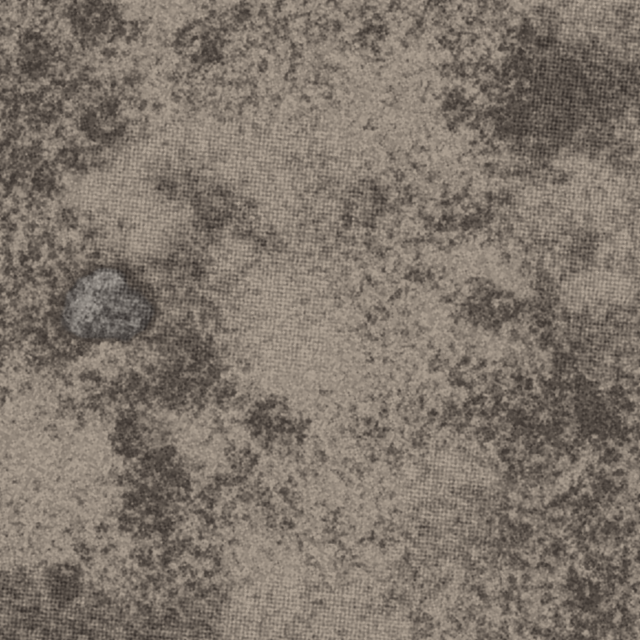
Reproduce this texture procedurally as a Shadertoy shader.

```glsl
// Weathered, printed stone surface: warm grey ground under clotted dark flecks.
// Cloud noise sets the ink density, fine noise breaks it into grain, and round
// stains, one rimmed pebble, pale rubs and a faint dot screen are laid over it.

const vec3 INK_COLOR = vec3(0.20, 0.175, 0.16);
const vec3 GROUND_COLOR = vec3(0.66, 0.61, 0.555);
const vec3 PEBBLE_TINT = vec3(0.96, 1.0, 1.05);
const float GROUND_TONE = 0.88;
const float INK_STRENGTH = 0.63;
const float CLOUD_SCALE = 5.0;
const float FLECK_SCALE = 85.0;
const float GRAIN_SCALE = 290.0;
const float GRAIN_STRENGTH = 0.36;
const float STAIN_CELLS = 8.0;
const float STAIN_SHARE = 0.50;
const float SCREEN_DOTS = 155.0;
const float SCREEN_TILT = 0.10;
const float SCREEN_STRENGTH = 0.15;
const vec2 PEBBLE_CENTER = vec2(0.165, 0.52);
const vec2 PEBBLE_SIZE = vec2(0.068, 0.056);
const float TAU = 6.2831853;

float hash(vec2 p) {
    vec3 q = fract(vec3(p.xyx) * 0.1031);
    q += dot(q, q.yzx + 33.33);
    return fract((q.x + q.y) * q.z);
}

float noise(vec2 p) {
    vec2 i = floor(p), f = fract(p);
    f = f * f * (3.0 - 2.0 * f);
    return mix(mix(hash(i), hash(i + vec2(1, 0)), f.x),
               mix(hash(i + vec2(0, 1)), hash(i + vec2(1, 1)), f.x), f.y);
}

mat2 rotation(float a) {
    return mat2(cos(a), sin(a), -sin(a), cos(a));
}

float fbm(vec2 p) {
    float sum = 0.0, amplitude = 0.516;
    for (int i = 0; i < 5; i++) {
        sum += amplitude * noise(p);
        p = rotation(0.6) * p * 2.03 + 17.3;
        amplitude *= 0.5;
    }
    return sum;
}

// Round blotches, some filled and some worn to a ring
float stains(vec2 p) {
    vec2 warped = p + 0.018 * (vec2(noise(p * 38.0), noise(p * 38.0 + 51.0)) - 0.5);
    vec2 cell = floor(p * STAIN_CELLS);
    float result = 0.0;
    for (int y = -1; y <= 1; y++)
    for (int x = -1; x <= 1; x++) {
        vec2 id = cell + vec2(x, y) + 40.0;
        vec2 jitter = 0.15 + 0.7 * vec2(hash(id), hash(id + 71.0));
        vec2 center = (id - 40.0 + jitter) / STAIN_CELLS;
        float radius = mix(0.024, 0.046, hash(id + 23.0));
        float d = length((warped - center) * vec2(1.0, 1.12)) - radius;
        float disc = 1.0 - smoothstep(-0.010, 0.008, d);
        float hollow = 1.0 - smoothstep(-0.024, -0.009, d);
        float wear = 0.75 * hash(id + 9.0);
        float present = step(hash(id + 137.0), STAIN_SHARE);
        float depth = mix(0.45, 1.0, hash(id + 5.0));
        result = max(result, present * depth * (disc - wear * hollow));
    }
    return result;
}

// Thin pale scratches, one short stroke in some cells
float scratches(vec2 p) {
    vec2 id = floor(p * 6.0);
    vec2 q = rotation(TAU * hash(id + 61.0)) * (fract(p * 6.0) - 0.5);
    q.y += 0.5 * q.x * q.x;
    float stroke = 1.0 - smoothstep(0.006, 0.028, abs(q.y));
    return stroke * (1.0 - smoothstep(0.12, 0.38, abs(q.x))) * step(hash(id + 83.0), 0.22);
}

void mainImage(out vec4 fragColor, in vec2 fragCoord) {
    vec2 p = fragCoord / min(iResolution.x, iResolution.y);

    // Broad ink density
    float density = 1.1 * (fbm(p * CLOUD_SCALE + 3.7) - 0.5) + 0.30 * stains(p);
    float rub = smoothstep(0.64, 0.84, fbm(rotation(0.35) * p * vec2(7.0, 10.0) + 29.0));
    density -= 0.28 * rub + 0.16 * scratches(p);

    // Pebble: dark uneven rim, pale upper left, shaded lower right
    vec2 q = (p - PEBBLE_CENTER) / PEBBLE_SIZE;
    float angle = atan(q.y, q.x);
    float outline = 1.0 + 0.08 * cos(3.0 * angle + 1.2) + 0.05 * cos(5.0 * angle);
    float edge = length(q) - outline + 0.22 * (noise(p * 45.0) - 0.5);
    float inside = 1.0 - smoothstep(-0.08, 0.06, edge);
    float shade = smoothstep(-0.5, 0.7, q.x - 0.7 * q.y);
    density = mix(density, mix(-0.08, 0.22, shade), 0.8 * inside);
    density += 0.38 * exp(-pow(edge / 0.13, 2.0));
    vec2 halo = (q - vec2(0.1, -1.45)) / vec2(1.3, 0.38);
    density -= 0.25 * exp(-dot(halo, halo));

    // Dot screen shows through in patches
    float screenMask = smoothstep(0.46, 0.70, noise(p * 4.3 + 12.0));
    vec2 dots = cos(TAU * SCREEN_DOTS * (rotation(SCREEN_TILT) * p));
    float screen = 0.5 * (dots.x + dots.y) * screenMask;

    // Flecks break the density into clotted grain
    float fleck = 0.40 * noise(p * FLECK_SCALE) + 0.35 * noise(p * FLECK_SCALE * 2.0 + 7.0)
                + 0.25 * noise(p * GRAIN_SCALE + 19.0) - 0.5;
    fleck *= 1.25 * (1.0 - 0.4 * screenMask) * (1.0 - 0.4 * rub);
    float ink = smoothstep(-0.24, 0.46, density + fleck);

    float tone = GROUND_TONE - INK_STRENGTH * ink + SCREEN_STRENGTH * screen;
    tone += GRAIN_STRENGTH * (noise(rotation(0.5) * p * GRAIN_SCALE + 91.0) - 0.5);
    vec3 color = mix(INK_COLOR, GROUND_COLOR, clamp(tone, 0.0, 1.05));
    color *= mix(vec3(1.0), PEBBLE_TINT, inside);
    fragColor = vec4(color, 1.0);
}
```
